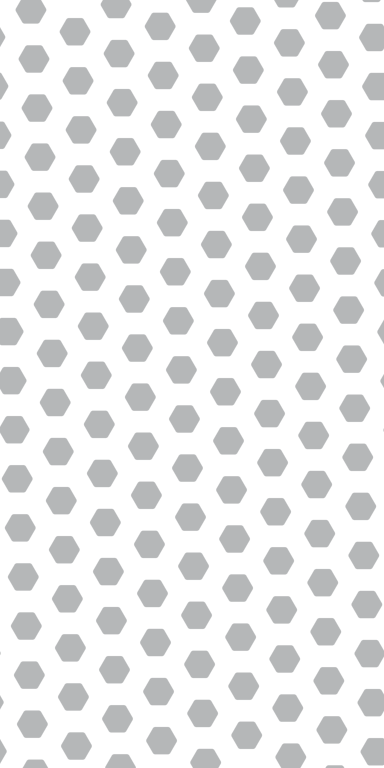
Reproduce this pattern procedurally as a Shadertoy shader.

```glsl
// Grey rounded hexagons on a slightly tilted triangular lattice over white.

// Signed distance to a flat-topped hexagon of the given apothem.
float hexagonDistance(vec2 p, float apothem) {
    const vec2 foldAxis = vec2(-0.8660, 0.5);
    p = abs(p);
    p -= 2.0 * min(dot(foldAxis, p), 0.0) * foldAxis;
    p -= vec2(clamp(p.x, -0.5774 * apothem, 0.5774 * apothem), apothem);
    return length(p) * sign(p.y);
}

void mainImage(out vec4 fragColor, in vec2 fragCoord) {
    // Canvas height spans 2 units.
    float pixel = 2.0 / iResolution.y;
    vec2 p = fragCoord * pixel;

    // Offset from the nearest lattice point; columns hold the two basis steps.
    mat2 lattice = mat2(0.1148, -0.0569, 0.0079, -0.1278);
    vec2 cell = inverse(lattice) * (p - vec2(0.0885, 1.8464));
    vec2 local = lattice * (cell - round(cell));

    // Hexagon with softened corners.
    float cornerRadius = 0.008;
    float d = hexagonDistance(local, 0.0357 - cornerRadius) - cornerRadius;
    float coverage = 1.0 - smoothstep(-0.75 * pixel, 0.75 * pixel, d);

    vec3 color = mix(vec3(1.0), vec3(0.71, 0.717, 0.722), coverage);
    fragColor = vec4(color, 1.0);
}
```
